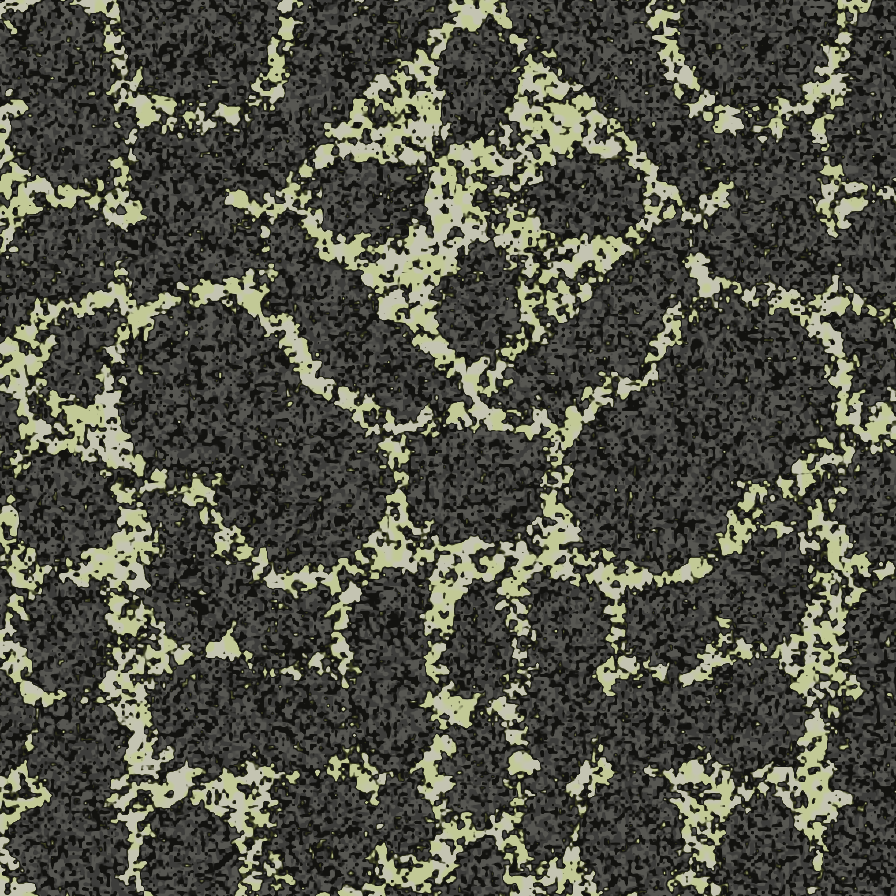
This texture is drawn by a three.js fragment shader. Its source:

```glsl
// Speckled charcoal fabric with mirrored dark blobs and ragged pale green outlines.
varying vec2 vUv;

const vec3 BLACK = vec3(0.07, 0.07, 0.06);
const vec3 CHARCOAL = vec3(0.24, 0.24, 0.23);
const vec3 GREY = vec3(0.34, 0.34, 0.32);
const vec3 OLIVE = vec3(0.21, 0.22, 0.11);
const vec3 LIME = vec3(0.76, 0.79, 0.59);
const vec3 CREAM = vec3(0.77, 0.77, 0.70);

const float MIRROR_X = 0.533;
const float DIAMOND_Y = 0.78;
const float RIM = 0.027;

float hash(vec2 p) {
  vec3 q = fract(p.xyx * 0.1031);
  q += dot(q, q.yzx + 33.33);
  return fract((q.x + q.y) * q.z);
}

float valueNoise(vec2 p) {
  vec2 cell = floor(p);
  vec2 w = fract(p);
  w = w * w * (3.0 - 2.0 * w);
  float low = mix(hash(cell), hash(cell + vec2(1.0, 0.0)), w.x);
  float high = mix(hash(cell + vec2(0.0, 1.0)), hash(cell + 1.0), w.x);
  return mix(low, high, w.y);
}

float ellipse(vec2 p, vec2 radius) {
  return (length(p / radius) - 1.0) * min(radius.x, radius.y);
}

float capsule(vec2 p, vec2 a, vec2 b, float radius) {
  vec2 ab = b - a;
  float t = clamp(dot(p - a, ab) / dot(ab, ab), 0.0, 1.0);
  return length(p - a - ab * t) - radius;
}

// Adds a blob and keeps a gap around it free of other blobs.
float carve(float field, float blob, float gap) {
  return min(blob, max(field, gap - blob));
}

// Jittered blobs, one per grid cell.
float scatteredBlobs(vec2 p, float spacing) {
  vec2 base = floor(p / spacing);
  float nearest = 1.0;
  for (int y = -1; y <= 1; y++) {
    for (int x = -1; x <= 1; x++) {
      vec2 cell = base + vec2(float(x), float(y));
      vec2 jitter = vec2(hash(cell + 17.0), hash(cell + 43.0)) - 0.5;
      vec2 radius = spacing * mix(vec2(0.40), vec2(0.54), vec2(hash(cell + 71.0), hash(cell + 97.0)));
      vec2 center = (cell + 0.5 + 0.5 * jitter) * spacing;
      nearest = min(nearest, ellipse(p - center, radius));
    }
  }
  return nearest;
}

// Speckled diamond holding four blobs, bordered by dark diagonal bands.
float diamondMotif(float field, vec2 p) {
  vec2 a = abs(p);
  float inside = (0.235 - a.x - a.y) * 0.7;
  field = max(field, inside);
  vec2 folded = a.y > a.x ? a.yx : a;
  field = min(field, ellipse(folded - vec2(0.125, 0.0), vec2(0.064, 0.044)));
  field = min(field, capsule(a, vec2(0.07, 0.215), vec2(0.195, 0.105), 0.039));
  return min(field, ellipse(a - vec2(0.30, 0.052), vec2(0.060, 0.041)));
}

// Negative inside the dark blobs, positive in the pale gaps.
float patternField(vec2 uv) {
  vec2 p = vec2(abs(uv.x - MIRROR_X), uv.y);
  float field = scatteredBlobs(p, 0.128);
  field = diamondMotif(field, p - vec2(0.0, DIAMOND_Y));

  // Column of blobs along the mirror line
  float row = min(floor(p.y / 0.14 + 0.5), 2.0);
  float column = ellipse(p - vec2(0.0, row * 0.14), vec2(0.036, 0.064));
  field = carve(field, column, RIM);
  field = carve(field, ellipse(p - vec2(0.0, 0.46), vec2(0.088, 0.065)), RIM);

  // Large kidneys and the rounded lobes at the top
  float kidney = min(length(p - vec2(0.30, 0.56)) - 0.098,
                     length(p - vec2(0.195, 0.462)) - 0.095);
  field = carve(field, kidney, RIM);
  return carve(field, ellipse(p - vec2(0.31, 0.985), vec2(0.086, 0.106)), RIM);
}

// Woven grain of black, charcoal and grey.
vec3 darkCloth(vec2 uv) {
  float grain = valueNoise(uv * 256.0 + 11.0);
  float tone = valueNoise(uv * 230.0 + 61.0);
  vec3 thread = mix(CHARCOAL, GREY, smoothstep(0.35, 0.6, tone));
  return mix(BLACK, thread, smoothstep(0.27, 0.48, grain));
}

void main() {
  float wobble = (valueNoise(vUv * 55.0) - 0.5) * 0.014;
  float gap = smoothstep(-0.010, 0.008, patternField(vUv) + wobble);

  // Ragged flakes fill the gaps and thin out inside the blobs
  float flakes = mix(valueNoise(vUv * 115.0 + 5.0), valueNoise(vUv * 240.0 + 29.0), 0.45);
  float level = flakes - mix(0.88, 0.45, gap);

  vec3 pale = mix(LIME, CREAM, smoothstep(0.35, 0.65, valueNoise(vUv * 90.0 + 83.0)));
  vec3 color = mix(darkCloth(vUv), BLACK, 0.85 * smoothstep(-0.24, -0.09, level));
  color = mix(color, OLIVE, smoothstep(-0.08, -0.03, level));
  color = mix(color, pale, smoothstep(-0.03, 0.04, level));
  gl_FragColor = vec4(color, 1.0);
}
```
